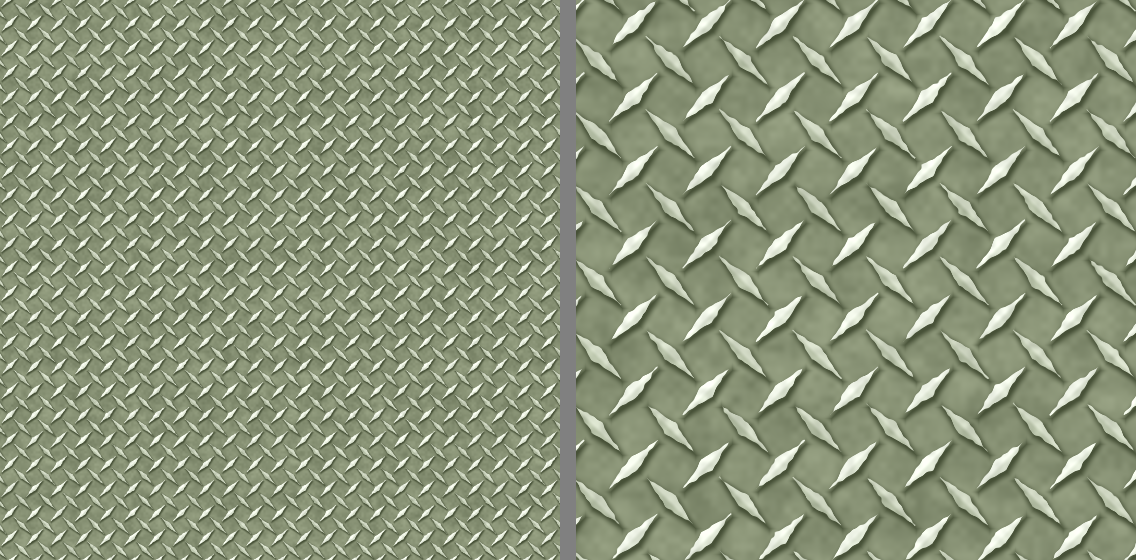
Left: the whole. Right: its middle third, enlarged.
This texture is drawn by a Shadertoy shader. Its source:

```glsl
// Green diamond-plate metal: raised lozenges alternating between two diagonals.

const float REPEATS = 22.86;                  // cells across the canvas
const float WEAR_TILE = 10.0;                 // cells before the wear repeats
const vec2 RISING_ORIGIN = vec2(0.40, 0.92);  // centre of a rising stud, in cells
const vec2 FALLING_ORIGIN = vec2(0.90, 0.42); // centre of a falling stud, in cells
const vec2 STUD_SIZE = vec2(0.46, 0.10);      // half length and half width
const float TIP_PINCH = 0.22;                 // how much the tips narrow
const vec2 SHADOW_SHIFT = vec2(0.025, -0.05);
const float SHADOW_REACH = 0.12;
const float SHADOW_STRENGTH = 0.90;
const float EDGE_WEAR = 0.030;
const float GRAIN = 0.05;

const vec3 METAL_DARK = vec3(0.465, 0.505, 0.395);
const vec3 METAL_LIGHT = vec3(0.595, 0.635, 0.515);
const vec3 SHADOW = vec3(0.25, 0.29, 0.19);
const vec3 RISING_LOW = vec3(0.86, 0.89, 0.82);
const vec3 RISING_HIGH = vec3(0.96, 0.98, 0.93);
const vec3 FALLING_LOW = vec3(0.71, 0.75, 0.65);
const vec3 FALLING_HIGH = vec3(0.82, 0.85, 0.77);

float hash(vec2 p) {
    vec3 q = fract(vec3(p.xyx) * 0.1031);
    q += dot(q, q.yzx + 33.33);
    return fract((q.x + q.y) * q.z);
}

// Value noise that wraps after the given period.
float noise(vec2 p, float period) {
    vec2 i = floor(p), f = fract(p);
    f = f * f * (3.0 - 2.0 * f);
    vec2 a = mod(i, period), b = mod(i + 1.0, period);
    return mix(mix(hash(a), hash(vec2(b.x, a.y)), f.x),
               mix(hash(vec2(a.x, b.y)), hash(b), f.x), f.y);
}

// Wrapping noise with a whole number of grid steps per cell.
float wear(vec2 p, float stepsPerCell) {
    return noise(p * stepsPerCell, WEAR_TILE * stepsPerCell);
}

// Signed distance to a pointed lozenge; x runs along it, y across it.
float lozenge(vec2 p) {
    vec2 q = abs(p);
    float t = min(q.x / STUD_SIZE.x, 1.0);
    float halfWidth = STUD_SIZE.y * (1.0 - t) * (1.0 - TIP_PINCH * t);
    return max(q.y - halfWidth, q.x - STUD_SIZE.x);
}

// Lay one diagonal family of studs, with its shadows, over the colour.
vec3 addStuds(vec3 color, vec2 p, vec2 origin, vec2 along,
              vec3 low, vec3 high, float pixel) {
    vec2 cell = floor(p - origin + 0.5);
    vec2 local = p - origin - cell;
    vec2 across = vec2(-along.y, along.x);
    vec2 q = vec2(dot(local, along), dot(local, across));
    vec2 lit = local - SHADOW_SHIFT;
    vec2 s = vec2(dot(lit, along), dot(lit, across));

    // Shadow on the underside, dark at the foot and fading out
    float shade = 1.0 - smoothstep(-0.03, SHADOW_REACH, lozenge(s));
    color = mix(color, SHADOW, shade * shade * SHADOW_STRENGTH);

    // Two facets, meeting in a ridge, with scuffs and uneven polish
    float facet = smoothstep(-0.04, 0.02, q.y);
    float scuff = wear(p, 11.0) - 0.5;
    float polish = hash(mod(cell, WEAR_TILE) + origin * 100.0) - 0.5;
    vec3 face = mix(low, high, facet) + 0.12 * scuff + 0.03 * polish;
    float edge = lozenge(q) + EDGE_WEAR * (wear(p + 0.37, 13.0) - 0.5);
    return mix(color, face, 1.0 - smoothstep(-0.6 * pixel, 0.6 * pixel, edge));
}

void mainImage(out vec4 fragColor, in vec2 fragCoord) {
    vec2 p = fragCoord / iResolution.y * REPEATS;
    float pixel = REPEATS / iResolution.y;

    // Faintly mottled, finely grained ground
    float mottle = 0.45 * wear(p, 2.0) + 0.55 * wear(p + 0.21, 4.0);
    vec3 color = mix(METAL_DARK, METAL_LIGHT, mottle);
    color += GRAIN * (wear(p, 10.0) - 0.5);

    // Raised studs
    const float D = 0.70711;
    color = addStuds(color, p, FALLING_ORIGIN, vec2(D, -D), FALLING_LOW, FALLING_HIGH, pixel);
    color = addStuds(color, p, RISING_ORIGIN, vec2(D, D), RISING_LOW, RISING_HIGH, pixel);
    fragColor = vec4(clamp(color, 0.0, 1.0), 1.0);
}
```
